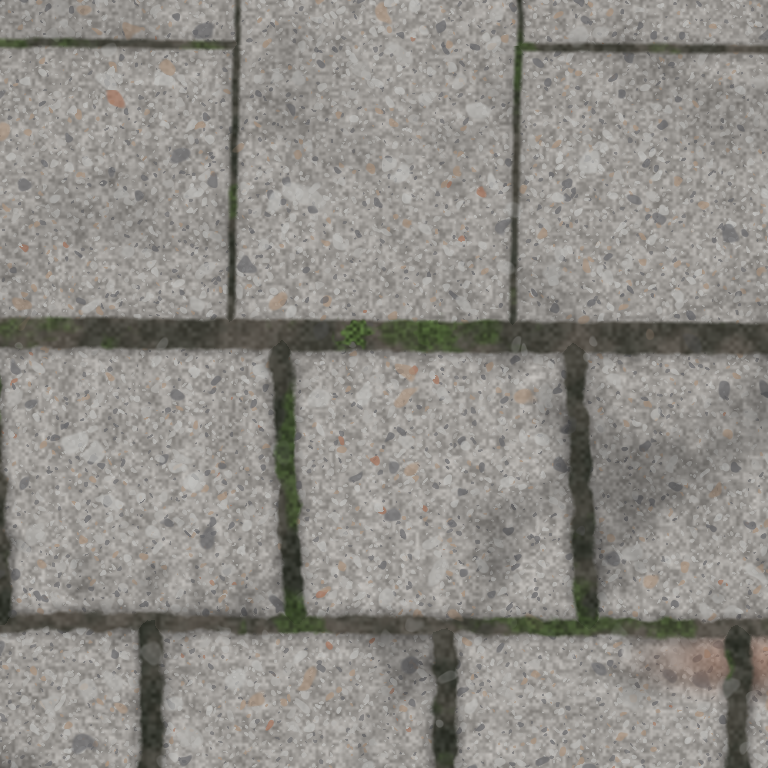
A three.js fragment shader for this texture:

```glsl
varying vec2 vUv;

// Layout: one component per row or joint, counted from the bottom
const float ROW_PITCH = 0.377;
const float FIRST_JOINT = 0.186;
const float TILT = 0.009;
const vec4 COLUMN_PITCH = vec4(0.382, 0.382, 0.367, 0.367);
const vec4 COLUMN_START = vec4(0.196, 0.374, 0.304, 0.310);
const vec4 COLUMN_LEAN = vec4(0.01, -0.05, 0.022, 0.0);
const vec4 COLUMN_GAP = vec4(0.015, 0.014, 0.0045, 0.0035);
const vec4 ROW_GAP = vec4(0.011, 0.020, 0.0055, 0.0055);
const float EDGE_WOBBLE = 0.010;
const float EDGE_SOFTNESS = 0.0035;

// Colours
const vec3 CONCRETE = vec3(0.615, 0.602, 0.585);
const vec3 PALE_STONE = vec3(0.77, 0.77, 0.76);
const vec3 DARK_STONE = vec3(0.40, 0.40, 0.41);
const vec3 TAN_STONE = vec3(0.66, 0.57, 0.49);
const vec3 RUST = vec3(0.64, 0.45, 0.36);
const vec3 SOIL = vec3(0.35, 0.33, 0.30);
const vec3 DEEP_SOIL = vec3(0.19, 0.20, 0.17);
const vec3 MOSS = vec3(0.25, 0.33, 0.17);

float hash(vec2 p) {
  return fract(sin(dot(p, vec2(127.1, 311.7))) * 43758.5);
}

float noise(vec2 p) {
  vec2 i = floor(p);
  vec2 f = fract(p);
  f = f * f * (3.0 - 2.0 * f);
  return mix(mix(hash(i), hash(i + vec2(1.0, 0.0)), f.x),
             mix(hash(i + vec2(0.0, 1.0)), hash(i + 1.0), f.x), f.y);
}

float fbm(vec2 p) {
  float sum = 0.0;
  float weight = 0.5;
  for (int i = 0; i < 4; i++) {
    sum += weight * noise(p);
    p = p * 2.03 + 17.3;
    weight *= 0.5;
  }
  return sum / 0.9375;
}

float pick(vec4 values, float index) {
  return dot(values, vec4(equal(vec4(index), vec4(0.0, 1.0, 2.0, 3.0))));
}

// Scattered stones: colour in rgb, coverage in a
vec4 pebbles(vec2 p, float count, float share) {
  vec2 q = p * count + 0.35 * vec2(noise(p * count * 2.0), noise(p * count * 2.0 + 40.0));
  vec4 stone = vec4(0.0);
  for (int j = -1; j <= 1; j++) {
    for (int i = -1; i <= 1; i++) {
      vec2 id = floor(q) + vec2(float(i), float(j));
      vec2 key = id + count;
      vec2 v = q - id - vec2(hash(key), hash(key + 31.7));
      v += v.yx * 0.6 * (hash(key + 5.3) - 0.5);
      float size = hash(key + 71.9);
      float radius = mix(0.16, 0.44, size * size);
      float cover = (1.0 - smoothstep(radius * 0.65, radius, length(v))) * step(hash(key + 13.1), share);
      float kind = hash(key + 53.3);
      vec3 tint = mix(CONCRETE, PALE_STONE, 0.4 + 0.6 * hash(key + 91.1));
      tint = mix(tint, TAN_STONE, step(0.66, kind));
      tint = mix(tint, DARK_STONE, step(0.78, kind));
      tint = mix(tint, RUST, step(0.985, kind));
      if (cover > stone.a) stone = vec4(tint, cover);
    }
  }
  return stone;
}

void main() {
  vec2 p = vUv;
  vec2 wobble = vec2(fbm(p * 38.0), fbm(p * 38.0 + 60.0)) - 0.5;
  vec2 q = p + wobble * EDGE_WOBBLE * mix(1.6, 0.5, smoothstep(0.5, 0.6, p.y));
  q.y += TILT * (q.x - 0.5);

  // Staggered slabs, one spanning the top two rows
  float level = (q.y - FIRST_JOINT) / ROW_PITCH;
  float row = floor(level) + 1.0;
  float joint = floor(level + 0.5);
  float pitch = pick(COLUMN_PITCH, row);
  float lean = pick(COLUMN_LEAN, row) * (fract(level) - 0.5) * ROW_PITCH;
  float column = (q.x - pick(COLUMN_START, row) - lean) / pitch;
  float tall = step(2.0, row) * step(abs(floor(column)), 0.5);
  float across = abs(level - joint) * ROW_PITCH - pick(ROW_GAP, joint);
  across += tall * step(1.5, joint);
  float upright = abs(fract(column + 0.5) - 0.5) * pitch - pick(COLUMN_GAP, row);
  float edge = min(across, upright);
  vec2 slab = vec2(floor(column), mix(row, 2.0, tall));

  // Concrete with grain, streaks and stains
  float lower = step(row, 1.5);
  vec3 face = CONCRETE + 0.035 * (hash(slab + 3.7) - 0.5);
  face += 0.18 * (noise(p * 230.0) - 0.5) + 0.15 * (fbm(p * 75.0) - 0.5);
  vec2 grain = row < 0.5 ? vec2(9.0, 70.0) : vec2(70.0, 9.0);
  face += lower * 0.08 * (noise(p * grain) - 0.5);
  vec4 fine = pebbles(p, 105.0, 0.65);
  vec4 medium = pebbles(p, 58.0, 0.60);
  vec4 coarse = pebbles(p, 27.0, 0.40);
  face = mix(face, fine.rgb, fine.a * 0.6);
  face = mix(face, medium.rgb, medium.a * 0.7);
  face = mix(face, coarse.rgb, coarse.a * 0.65);
  float stain = smoothstep(0.54, 0.78, fbm(p * 8.0 + slab * 3.1));
  face *= 1.0 - stain * mix(0.10, 0.24, lower);
  face = mix(face, RUST, 0.5 * smoothstep(0.10, 0.0, length((p - vec2(0.98, 0.14)) * vec2(0.5, 1.5))));
  face *= mix(mix(0.92, 0.80, lower), 1.0, smoothstep(0.0, 0.016, edge));

  // Soil, grit and moss in the joints
  float depth = smoothstep(0.3, 0.7, fbm(p * 24.0)) * 0.6 + 0.4 * step(upright, across);
  vec3 gap = mix(SOIL, DEEP_SOIL, depth) + 0.10 * (noise(p * 170.0) - 0.5);
  gap = mix(gap, coarse.rgb * 0.8, coarse.a * 0.35);
  float moss = 0.6 * smoothstep(0.55, 0.7, fbm(p * 15.0 + 9.0));
  gap = mix(gap, MOSS * (0.6 + 0.7 * noise(p * 190.0)), moss);

  vec3 color = mix(gap, face, smoothstep(-EDGE_SOFTNESS, EDGE_SOFTNESS, edge));

  // Two tufts on the wide joint
  for (int i = 0; i < 2; i++) {
    vec2 v = (p - vec2(0.463 + 0.105 * float(i), 0.566)) / vec2(0.030, 0.021);
    float tuft = 1.0 - smoothstep(0.4, 1.0, length(v) + 0.9 * (noise(p * 150.0) - 0.5));
    color = mix(color, MOSS * (0.6 + 0.9 * noise(p * 210.0)), tuft * (0.85 - 0.3 * float(i)));
  }
  gl_FragColor = vec4(clamp(color, 0.0, 1.0), 1.0);
}
```
